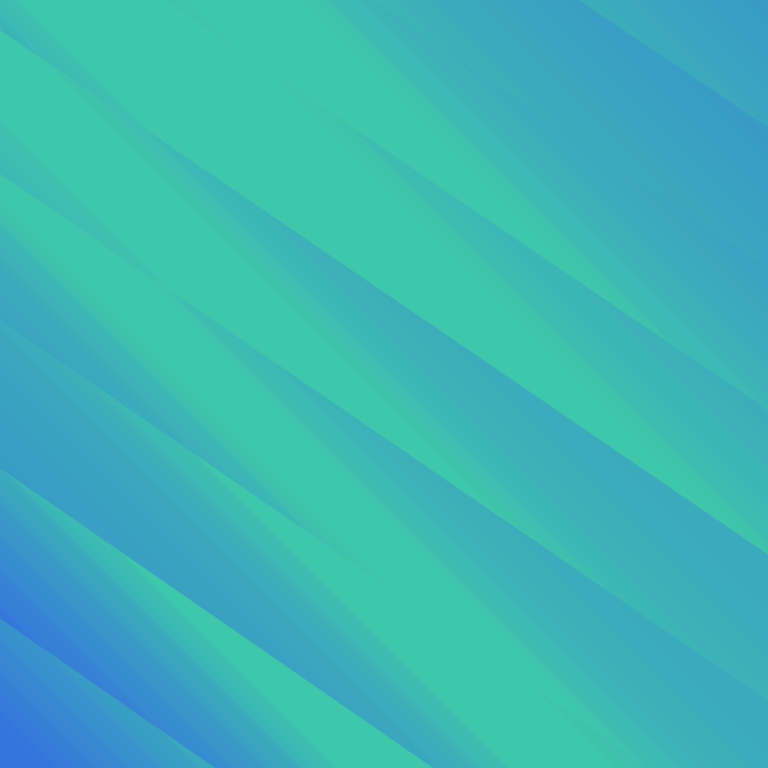
This background is drawn by a three.js fragment shader. Its source:

```glsl
// Draws slanted overlapping facets shading from blue corners to a green diagonal.
varying vec2 vUv;

const vec3 BLUE = vec3(0.205, 0.45, 0.87);
const vec3 GREEN = vec3(0.245, 0.78, 0.67);

const float STRIP_SLOPE = 0.683;   // fall of the sharp edges
const float STRIP_START = 0.039;   // height of edge zero at the left side
const float STRIP_WIDTH = 0.1862;
const float STRIP_GROWTH = 0.007;  // strips widen toward the lower left
const float STRIP_FAN = 0.003;     // strips widen toward the right
const float EDGE_SOFTNESS = 0.008;

const float FALLOFF = 0.08;        // distance over which green fades
const float BAND_WIDTH = 0.045;
const float BAND_STRENGTH = 0.45;

// Per strip: start and end of the green crest, then fade depth on each side.
vec4 stripProfile(float strip) {
  if (strip < -3.5) return vec4(0.50, 0.74, 0.00, 0.10);
  if (strip < -2.5) return vec4(0.30, 0.42, 0.10, 0.22);
  if (strip < -1.5) return vec4(0.25, 0.40, 0.15, 0.25);
  if (strip < -0.5) return vec4(0.03, 0.26, 0.40, 0.28);
  if (strip < 0.5) return vec4(-0.14, -0.02, 0.25, 0.35);
  if (strip < 1.5) return vec4(-0.26, -0.18, 0.48, 0.36);
  if (strip < 2.5) return vec4(-0.33, -0.20, 0.50, 0.30);
  if (strip < 3.5) return vec4(-0.55, -0.42, 0.42, 0.20);
  return vec4(-0.72, -0.70, 0.12, 0.00);
}

// Zero before the crest edge, then easing up to one.
float fade(float distanceOut) {
  return 1.0 - exp(-max(distanceOut, 0.0) / FALLOFF);
}

// Greenness across the diagonal, lower at both far corners.
float cornerEnvelope(float diagonal) {
  return 1.0 - 0.7 * max(diagonal - 0.38, 0.0)
             - 2.4 * max(-0.58 - diagonal, 0.0);
}

float stripShade(float strip, float diagonal) {
  vec4 profile = stripProfile(strip);
  return cornerEnvelope(diagonal)
       - profile.z * fade(profile.x - diagonal)
       - profile.w * fade(diagonal - profile.y);
}

// Partly flattens the diagonal coordinate into soft-edged bands.
float banded(float diagonal) {
  float cell = diagonal / BAND_WIDTH;
  float stepped = floor(cell) + smoothstep(0.42, 0.58, fract(cell));
  return mix(diagonal, stepped * BAND_WIDTH, BAND_STRENGTH);
}

void main() {
  vec2 p = vec2(vUv.x, 1.0 - vUv.y);
  float diagonal = banded(p.x - p.y);

  // Strip coordinate: whole numbers lie on the sharp edges.
  float offset = p.y - STRIP_SLOPE * p.x - STRIP_START;
  float k = offset / (STRIP_WIDTH + STRIP_GROWTH * offset + STRIP_FAN * p.x);

  // Smooth join of the two strips beside the nearest edge.
  float edge = floor(k + 0.5);
  float side = smoothstep(-EDGE_SOFTNESS, EDGE_SOFTNESS, k - edge);
  float shade = mix(stripShade(edge - 1.0, diagonal),
                    stripShade(edge, diagonal), side);

  gl_FragColor = vec4(mix(BLUE, GREEN, clamp(shade, 0.0, 1.0)), 1.0);
}
```
